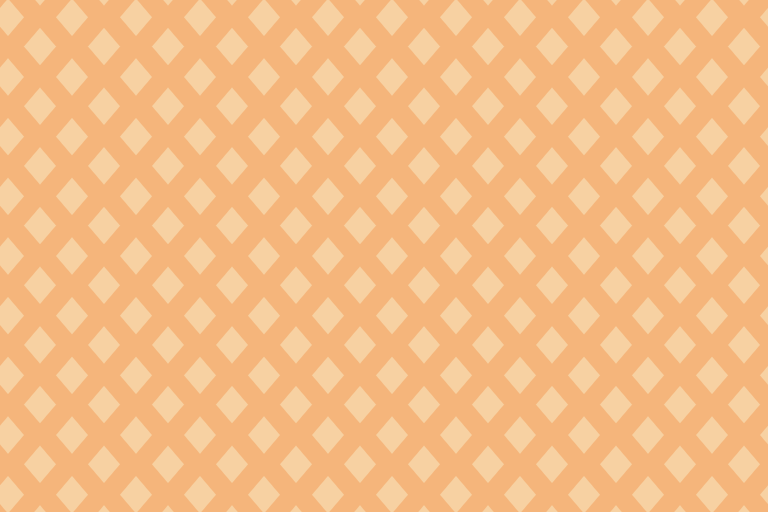
A WebGL 2 fragment shader for this pattern:

```glsl
#version 300 es
precision highp float;
// Draws staggered rows of pale upright diamonds on a flat orange ground.

#define REPEATS_ACROSS 12.0
#define CELL_HEIGHT 0.9325              // relative to the cell width
#define HALF_DIAMOND vec2(0.25, 0.293)  // in cell widths
#define FIRST_CENTRE vec2(0.125, 0.0)   // from the canvas centre
#define STAGGER vec2(0.5, 0.51)         // second lattice, in cells
#define GROUND_COLOR vec3(0.961, 0.710, 0.482)
#define DIAMOND_COLOR vec3(0.969, 0.820, 0.635)

uniform vec2 u_resolution;
out vec4 fragColor;

// Signed distance to the edge lines of a diamond with the given half size.
float diamondDistance(vec2 p, vec2 halfSize) {
    return (dot(abs(p), 1.0 / halfSize) - 1.0) / length(1.0 / halfSize);
}

// Offset from the nearest centre of a rectangular lattice.
vec2 latticeOffset(vec2 p, vec2 cell) {
    return (fract(p / cell + 0.5) - 0.5) * cell;
}

void main() {
    // Centred coordinates, one unit per cell width.
    float pixelSize = REPEATS_ACROSS / u_resolution.x;
    vec2 p = (gl_FragCoord.xy - 0.5 * u_resolution) * pixelSize - FIRST_CENTRE;
    vec2 cell = vec2(1.0, CELL_HEIGHT);

    // Two interleaved lattices form the staggered rows.
    float mainRows = diamondDistance(latticeOffset(p, cell), HALF_DIAMOND);
    float shiftedRows = diamondDistance(latticeOffset(p - STAGGER * cell, cell), HALF_DIAMOND);

    // Edge smoothing over one pixel.
    float coverage = clamp(0.5 - min(mainRows, shiftedRows) / pixelSize, 0.0, 1.0);
    fragColor = vec4(mix(GROUND_COLOR, DIAMOND_COLOR, coverage), 1.0);
}
```
